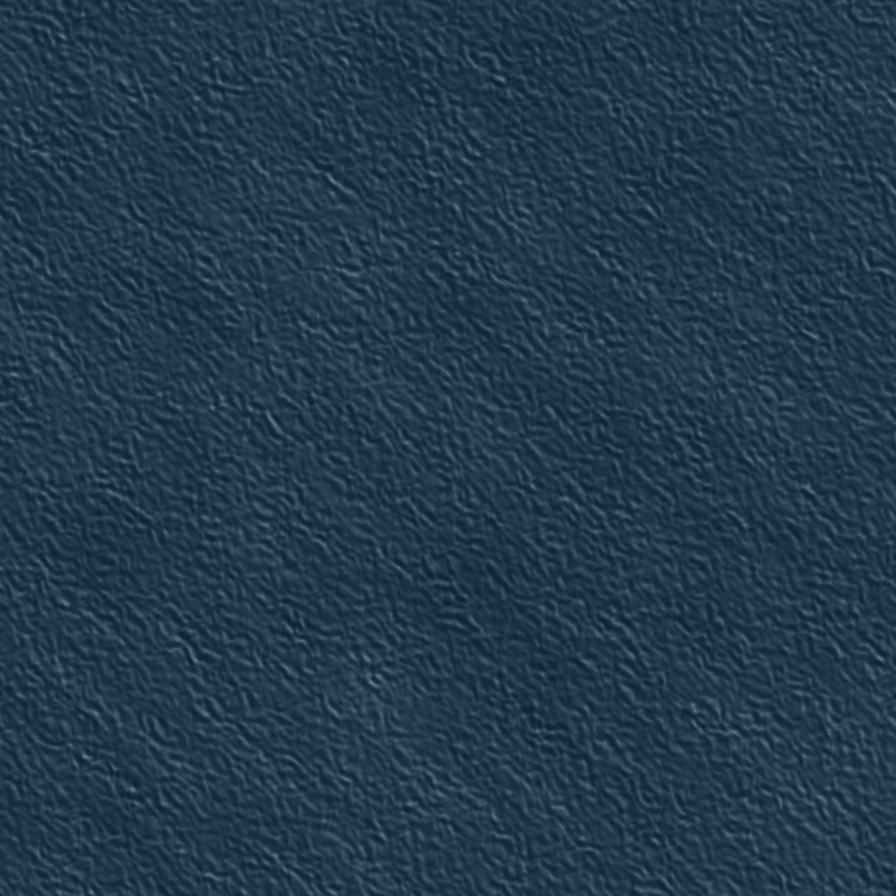
Write a Shadertoy shader that draws this texture.

```glsl
// Dark blue embossed leather: short slanted grains falling to the lower right.
// A stretched, lightly bent noise height field is lit from the upper right by
// differencing it along the light; broad faint streaks vary the tone.

const vec3 BASE_BLUE = vec3(0.142, 0.222, 0.302);
const vec3 TONE_STEP = vec3(0.041, 0.040, 0.041);
const float GRAIN_ANGLE = -0.76;
const vec2 LIGHT_DIR = vec2(0.57, 0.82);
const float LIGHT_REACH = 0.0028;

float hash(vec2 cell) {
    vec3 q = fract(cell.xyx * vec3(0.1031, 0.1030, 0.0973));
    q += dot(q, q.yzx + 33.33);
    return fract((q.x + q.y) * q.z);
}

// Dot product of a random unit gradient with the offset from its corner
float cornerSlope(vec2 cell, vec2 offset) {
    float angle = 6.2832 * hash(cell);
    return dot(vec2(cos(angle), sin(angle)), offset);
}

float gradientNoise(vec2 p) {
    vec2 cell = floor(p);
    vec2 f = p - cell;
    vec2 w = f * f * f * (f * (f * 6.0 - 15.0) + 10.0);
    vec2 e = vec2(1.0, 0.0);
    float low = mix(cornerSlope(cell, f), cornerSlope(cell + e, f - e), w.x);
    float high = mix(cornerSlope(cell + e.yx, f - e.yx),
                     cornerSlope(cell + e.xx, f - e.xx), w.x);
    return mix(low, high, w.y);
}

// Coordinates with x along the grain and y across it
vec2 alongGrain(vec2 p, float angle) {
    float c = cos(angle), s = sin(angle);
    return vec2(c * p.x + s * p.y, c * p.y - s * p.x);
}

// Height of the pressed surface: bent grains with finer creases on top
float grainHeight(vec2 p) {
    vec2 g = alongGrain(p, GRAIN_ANGLE);
    vec2 bend = vec2(gradientNoise(g * 38.0 + 11.0),
                     gradientNoise(g * 34.0 + 57.0));
    g += 0.006 * bend;
    float grains = gradientNoise(g * vec2(76.0, 128.0) + 130.0);
    float creases = gradientNoise(g * vec2(135.0, 205.0) + 290.0);
    return grains + 0.45 * creases;
}

// Slope toward the light: positive on lit faces, negative in shade
float emboss(vec2 p, vec2 lightDir, float reach) {
    vec2 stepToLight = lightDir * reach;
    return grainHeight(p - stepToLight) - grainHeight(p + stepToLight);
}

// Long soft streaks and wide patches of tone
float broadTone(vec2 p) {
    vec2 g = alongGrain(p, GRAIN_ANGLE + 0.04);
    float streaks = gradientNoise(g * vec2(9.0, 32.0) + 41.0);
    float patches = gradientNoise(g * vec2(2.2, 5.0) + 83.0);
    return 0.8 * streaks + 0.65 * patches;
}

vec3 leatherColor(float tone) {
    // The squared term lifts highlights and softens the deepest shade
    float curved = tone + 0.12 * (tone * tone - 1.0);
    return BASE_BLUE + TONE_STEP * curved;
}

void mainImage(out vec4 fragColor, in vec2 fragCoord) {
    vec2 p = fragCoord / iResolution.y;
    vec2 g = alongGrain(p, GRAIN_ANGLE);

    // Grain depth changes gently from place to place
    float depth = 1.0 + 0.7 * gradientNoise(g * vec2(12.0, 30.0) + 17.0);
    float tone = 2.95 * depth * emboss(p, LIGHT_DIR, LIGHT_REACH) + broadTone(p);

    fragColor = vec4(clamp(leatherColor(tone), 0.0, 1.0), 1.0);
}
```
